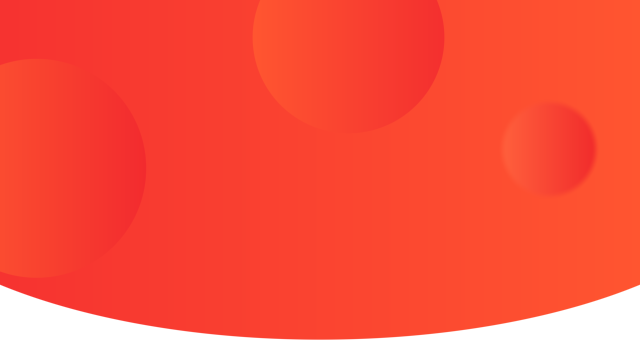
Write a Shadertoy shader that draws this background.

```glsl
// A warm red-to-orange panel with a curved lower edge over white, carrying
// three discs whose horizontal gradients run against the panel's own.
// Distances give the smooth edges; lengths are in units of canvas height.

const vec3 WHITE = vec3(1.0);
const vec3 PANEL_RED = vec3(0.965, 0.198, 0.188);
const vec3 PANEL_ORANGE = vec3(1.0, 0.333, 0.188);
const vec3 DISC_ORANGE = vec3(1.0, 0.335, 0.19);
const vec3 DISC_RED = vec3(0.955, 0.185, 0.185);

// Coverage of a shape from its signed distance and edge half-width.
float coverage(float dist, float halfWidth) {
    return 1.0 - smoothstep(-halfWidth, halfWidth, dist);
}

// Approximate signed distance to an ellipse centred at the origin.
float ellipseDistance(vec2 p, vec2 radii) {
    vec2 q = p / radii;
    float slope = length(2.0 * q / radii);
    return (dot(q, q) - 1.0) / max(slope, 0.0001);
}

// Blends a disc with a left-to-right gradient over the base colour.
vec3 addDisc(vec3 base, vec2 p, vec2 center, float radius, float softness,
             vec3 leftColor, vec3 rightColor) {
    vec2 d = p - center;
    float across = clamp(0.5 + 0.5 * d.x / radius, 0.0, 1.0);
    vec3 fill = mix(leftColor, rightColor, across);
    return mix(base, fill, coverage(length(d) - radius, softness));
}

void mainImage(out vec4 fragColor, in vec2 fragCoord) {
    vec2 p = fragCoord / iResolution.y;
    float aspect = iResolution.x / iResolution.y;
    float edge = 0.75 / iResolution.y;

    // Panel gradient and its discs
    vec3 color = mix(PANEL_RED, PANEL_ORANGE, p.x / aspect);
    color = addDisc(color, p, vec2(0.108, 0.505), 0.322, edge,
                    vec3(1.0, 0.36, 0.19), vec3(0.95, 0.168, 0.182));
    color = addDisc(color, p, vec2(1.025, 0.890), 0.282, edge,
                    DISC_ORANGE, DISC_RED);
    color = addDisc(color, p, vec2(1.615, 0.561), 0.137, 0.013,
                    vec3(1.0, 0.375, 0.235), vec3(0.945, 0.17, 0.17));

    // Curved lower edge; the panel stays filled above the ellipse centre
    vec2 bowl = p - vec2(0.5 * aspect, 0.570);
    bowl.y = min(bowl.y, 0.0);
    float panel = coverage(ellipseDistance(bowl, vec2(1.348, 0.569)), edge);
    fragColor = vec4(mix(WHITE, color, panel), 1.0);
}
```
